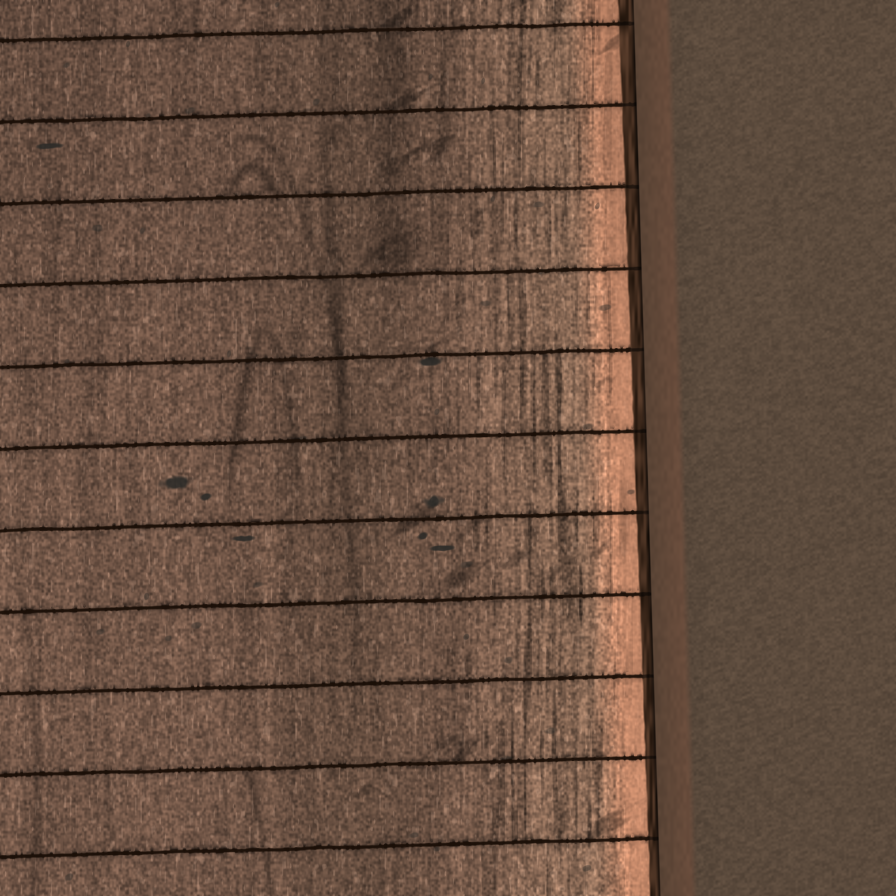
Give the GLSL for this texture, as a Shadertoy shader.

```glsl
float hash(vec2 p) {
    vec3 q = fract(p.xyx * vec3(0.1031, 0.103, 0.0973));
    q += dot(q, q.yzx + 33.33);
    return fract((q.x + q.y) * q.z);
}

float noise(vec2 p) {
    vec2 i = floor(p), f = fract(p);
    f = f * f * (3.0 - 2.0 * f);
    return mix(mix(hash(i), hash(i + vec2(1, 0)), f.x),
               mix(hash(i + vec2(0, 1)), hash(i + vec2(1, 1)), f.x), f.y);
}

float fbm(vec2 p) {
    float sum = 0.0, amp = 0.5;
    for (int i = 0; i < 4; i++) {
        sum += amp * noise(p);
        p = p * 2.03 + 17.1;
        amp *= 0.5;
    }
    return sum;
}

float band(float d, float width) {
    return exp(-d * d / (width * width));
}

// Soft elliptical stain with an uneven rim
float stain(vec2 p, vec2 center, vec2 radius) {
    vec2 q = (p - center) / radius;
    q.y += 0.25 * q.x;
    return 1.0 - smoothstep(0.6, 1.3, length(q) + 0.5 * (noise(p * 190.0) - 0.5));
}

// Nested arch of growth rings; k sets how narrow it is
float arch(vec2 p, vec2 apex, float k, float width, float reach) {
    float dx = p.x - apex.x, dy = p.y - apex.y;
    float d = (dy - k * dx * dx) / sqrt(1.0 + 4.0 * k * k * dx * dx);
    return band(d, width) * (1.0 - smoothstep(reach * 0.4, reach, dy));
}

float scatteredStains(vec2 p) {
    float marks = 0.0;
    vec2 cell = floor(p * 15.0);
    for (int y = -1; y <= 1; y++)
    for (int x = -1; x <= 1; x++) {
        vec2 c = cell + vec2(x, y);
        float h = hash(c + 41.0);
        vec2 center = (c + vec2(hash(c + 3.0), hash(c + 9.0))) / 15.0;
        vec2 radius = vec2(0.002 + 0.005 * hash(c + 5.0), 0.0015 + 0.002 * h);
        marks = max(marks, step(0.8, h) * stain(p, center, radius));
    }
    return marks * 0.5;
}

vec3 woodColor(vec2 p, float edge) {
    float inset = edge - p.x;
    vec2 w = p + vec2(0.006 * (fbm(p * vec2(5, 7)) - 0.5), 0.0);
    vec3 col = mix(vec3(0.425, 0.322, 0.265), vec3(0.39, 0.298, 0.243), band(p.x - 0.4, 0.1));
    col = mix(col, vec3(0.54, 0.415, 0.335), smoothstep(0.27, 0.03, inset));
    col = mix(col, vec3(0.75, 0.515, 0.395), 0.9 * smoothstep(0.065, 0.018, inset));
    col *= 0.95 + 0.09 * smoothstep(0.0, 0.65, p.y);

    // Fine pores and long vertical fibres
    float nearEdge = smoothstep(0.3, 0.1, inset);
    float calm = 1.0 - 0.65 * smoothstep(0.04, 0.01, inset);
    float pores = noise(p * vec2(420, 270)) + noise(p * vec2(290, 350) + 7.0) - 1.0;
    float fibres = noise(w * vec2(280, 9)) - 0.5;
    float broad = fbm(w * vec2(40, 1.5)) - 0.47;
    float grain = 0.32 * pores + (0.14 + 0.2 * nearEdge) * fibres + 0.22 * broad;
    float lines = smoothstep(0.6, 0.85, noise(w * vec2(210, 12) + 31.0));
    grain -= (0.07 + 0.18 * nearEdge) * lines;
    col *= 1.0 + calm * grain;
    col += calm * vec3(0.10, 0.085, 0.075) * smoothstep(0.68, 0.95, noise(p * vec2(330, 120)));

    // Growth rings, dark seams and a smoky knot
    float rings = 0.4 * arch(w, vec2(0.28, 0.153), 25.0, 0.005, 0.5) * smoothstep(0.24, 0.27, p.x)
                + 0.7 * arch(w, vec2(0.28, 0.186), 45.0, 0.006, 0.05)
                + 0.55 * arch(w, vec2(0.295, 0.37), 110.0, 0.005, 0.25)
                + 0.2 * arch(w, vec2(0.29, 0.40), 150.0, 0.007, 0.3)
                + 0.55 * arch(w, vec2(0.27, 0.86), 140.0, 0.004, 0.2) * step(0.27, p.x);
    float seam = 0.352 + 0.065 * p.y;
    rings += 0.55 * band(w.x - seam, 0.007) * smoothstep(0.1, 0.3, p.y) * smoothstep(0.85, 0.55, p.y);
    rings += 0.35 * band(w.x - 0.36, 0.007) * smoothstep(0.35, 0.0, p.y);
    rings += 0.35 * band(w.x - 0.435, 0.018) * smoothstep(0.5, 0.1, p.y);
    rings += 0.3 * band(w.x - 0.345, 0.009) * smoothstep(0.45, 0.65, p.y);
    rings += 0.45 * band(w.x - 0.04 + 0.35 * pow(p.y - 0.88, 2.0), 0.004) * smoothstep(0.5, 0.75, p.y);
    float knot = band(length((p - vec2(0.44, 0.275)) / vec2(0.045, 0.025)), 1.0);
    rings += knot * fbm(p * vec2(45, 65) + p.yx * 30.0);
    // Sparse smoky flecks between the planks' fibres
    rings += 0.7 * smoothstep(0.64, 0.78, fbm(p * vec2(24, 32) + p.yx * 14.0)) * smoothstep(0.25, 0.5, p.x);
    return col * (1.0 - 0.42 * min(rings, 1.3));
}

void mainImage(out vec4 fragColor, in vec2 fragCoord) {
    vec2 p = fragCoord / iResolution.xy;
    p.y = 1.0 - p.y;
    float aa = 1.0 / iResolution.y;
    float woodEdge = 0.690 + 0.036 * p.y + 0.001 * (noise(vec2(3.0, p.y * 90.0)) - 0.5);
    float gapEdge = 0.707 + 0.030 * p.y;
    float trimEdge = 0.746 + 0.029 * p.y;

    // Planks with cool dark stains
    vec3 wood = woodColor(p, woodEdge);
    float marks = scatteredStains(p);
    marks = max(marks, stain(p, vec2(0.196, 0.539), vec2(0.016, 0.007)));
    marks = max(marks, stain(p, vec2(0.229, 0.555), vec2(0.006, 0.004)));
    marks = max(marks, stain(p, vec2(0.484, 0.560), vec2(0.010, 0.006)));
    marks = max(marks, stain(p, vec2(0.494, 0.612), vec2(0.013, 0.003)));
    marks = max(marks, stain(p, vec2(0.472, 0.598), vec2(0.005, 0.004)));
    marks = max(marks, stain(p, vec2(0.273, 0.601), vec2(0.012, 0.003)));
    marks = max(marks, stain(p, vec2(0.480, 0.403), vec2(0.014, 0.005)));
    marks = max(marks, stain(p, vec2(0.056, 0.163), vec2(0.014, 0.003)));
    wood = mix(wood, vec3(0.16, 0.16, 0.15), 0.85 * marks);

    // Slanted grooves with ragged rims
    float v = p.y + 0.028 * p.x - 0.0456 + 0.0015 * (noise(vec2(p.x * 25.0, p.y * 11.0)) - 0.5);
    float d = (fract(v / 0.0911 + 0.5) - 0.5) * 0.0911;
    float rough = noise(p * vec2(330, 210));
    float groove = 1.0 - smoothstep(0.0004, 0.0016 + aa, abs(d) - 0.0012 * rough * rough);
    float crumbs = band(d + 0.001, 0.0042) * smoothstep(0.5, 0.85, rough);
    wood *= 1.0 - 0.15 * band(d, 0.006) - 0.5 * crumbs;
    wood = mix(wood, vec3(0.10, 0.055, 0.025), 0.95 * groove);

    // Shadowed gap, timber trim and matte panel
    float gapFibre = noise(p * vec2(300, 45));
    vec3 gap = mix(vec3(0.13, 0.08, 0.045), vec3(0.36, 0.245, 0.175), gapFibre);
    gap *= 0.4 + 0.6 * smoothstep(0.0, 0.005, gapEdge - p.x);
    gap *= 1.0 - 0.5 * groove;
    float across = clamp((p.x - gapEdge) / (trimEdge - gapEdge), 0.0, 1.0);
    vec3 trim = mix(vec3(0.345, 0.262, 0.205), vec3(0.415, 0.30, 0.235), across);
    trim *= 0.95 + 0.10 * noise(p * vec2(280, 140));
    vec2 slanted = p + vec2(0.0, 0.3 * p.x);
    float leather = noise(slanted * vec2(170, 290)) + noise(p * 370.0) - 1.0;
    vec3 panel = vec3(0.358, 0.292, 0.237) * (1.0 + 0.14 * leather + 0.05 * (fbm(p * 9.0) - 0.47));
    panel *= 1.0 - 0.05 * band(p.x - trimEdge, 0.02);

    vec3 col = mix(wood, gap, smoothstep(-0.0015, 0.0015, p.x - woodEdge));
    col = mix(col, trim, smoothstep(-aa, aa, p.x - gapEdge));
    col = mix(col, panel, smoothstep(-0.005, 0.005, p.x - trimEdge));
    fragColor = vec4(clamp(col, 0.0, 1.0), 1.0);
}
```
